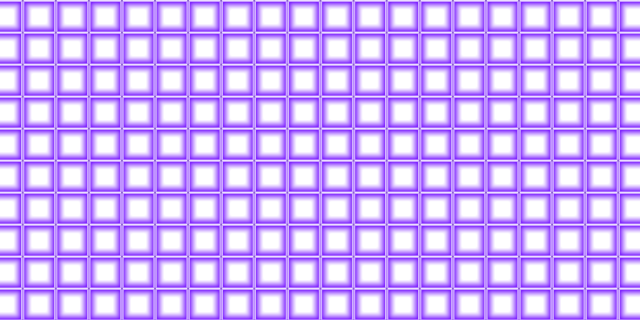
Give the GLSL for this pattern, as a WebGL 2 fragment shader.

```glsl
#version 300 es
precision highp float;

uniform vec2 u_resolution;
out vec4 outColor;

const vec2 PERIOD = vec2(0.1034, 0.1);        // tile size in canvas heights
const vec2 GRID_ORIGIN = vec2(0.0015, -0.002); // a crossing near the centre
const vec3 WHITE = vec3(1.0);
const vec3 VIOLET = vec3(0.415, 0.0, 1.0);
const vec3 STUD = vec3(0.46, 0.28, 0.78);

// Pixel coverage of a strip of the given half width
float strip(float dist, float halfWidth, float pixel) {
    float upper = min(dist + 0.5 * pixel, halfWidth);
    float lower = max(dist - 0.5 * pixel, -halfWidth);
    return clamp((upper - lower) / pixel, 0.0, 1.0);
}

// Flat white middle, then a glow that deepens toward the rim
float tileGlow(vec2 fromCentre, float core, float rim, float falloff) {
    vec2 d = pow(fromCentre, vec2(8.0));
    float radius = pow(d.x + d.y, 1.0 / 8.0);
    return 0.85 * pow(clamp((radius - core) / (rim - core), 0.0, 1.0), falloff);
}

// Strip with a core of a second tone
float ribbon(float tone, float dist, vec2 halfWidths, vec2 tones, float pixel) {
    tone = mix(tone, tones.x, strip(dist, halfWidths.x, pixel));
    return mix(tone, tones.y, strip(dist, halfWidths.y, pixel));
}

void main() {
    vec2 p = (gl_FragCoord.xy - 0.5 * u_resolution) / u_resolution.y;
    vec2 cell = fract((p - GRID_ORIGIN) / PERIOD);
    vec2 fromCentre = abs(2.0 * cell - 1.0);
    vec2 fromLine = 1.0 - fromCentre;
    vec2 pixel = 2.0 / (u_resolution.y * PERIOD);

    // Tile, then lilac uprights and paler crossbars
    float tone = tileGlow(fromCentre, 0.43, 0.92, 1.3);
    tone = ribbon(tone, fromLine.x, vec2(0.10, 0.055), vec2(0.24, 0.44), pixel.x);
    tone = ribbon(tone, fromLine.y, vec2(0.08, 0.035), vec2(0.42, 0.10), pixel.y);
    vec3 color = mix(WHITE, VIOLET, tone);

    // Dark studs at the crossings
    float studDistance = length(0.5 * fromLine * PERIOD);
    float edge = 0.7 / u_resolution.y;
    float stud = 1.0 - smoothstep(0.003 - edge, 0.003 + edge, studDistance);
    color = mix(color, STUD, 0.85 * stud);

    outColor = vec4(color, 1.0);
}
```
